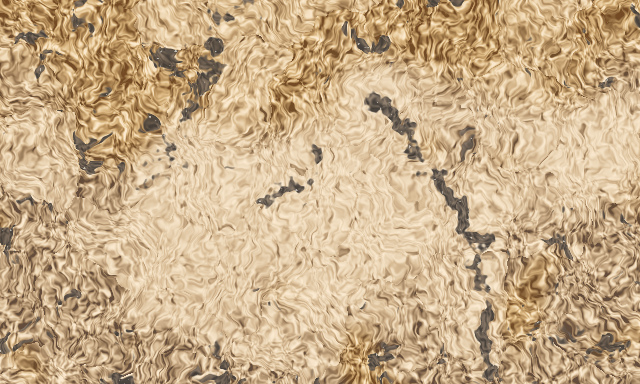
A Shadertoy shader for this texture:

```glsl
vec2 hash2(vec2 p) {
    p = vec2(dot(p, vec2(127.1, 311.7)), dot(p, vec2(269.5, 183.3)));
    return fract(sin(p) * 43758.55);
}

float gradientDot(vec2 cell, vec2 corner, vec2 f) {
    float angle = 6.2832 * hash2(cell + corner).x;
    return dot(vec2(cos(angle), sin(angle)), f - corner);
}

float noise(vec2 p) {
    vec2 i = floor(p), f = p - i;
    vec2 w = f * f * f * (f * (f * 6.0 - 15.0) + 10.0);
    float low = mix(gradientDot(i, vec2(0, 0), f), gradientDot(i, vec2(1, 0), f), w.x);
    float high = mix(gradientDot(i, vec2(0, 1), f), gradientDot(i, vec2(1, 1), f), w.x);
    return mix(low, high, w.y);
}

float segment(vec2 p, vec2 a, vec2 b) {
    vec2 ab = b - a;
    return length(p - a - ab * clamp(dot(p - a, ab) / dot(ab, ab), 0.0, 1.0));
}

// Nearest crystal: offset from its centre, and the gap to the next crystal
vec3 crystal(vec2 p, out vec2 id) {
    vec2 cell = floor(p), offset = vec2(0);
    float nearest = 9.0, second = 9.0;
    for (int y = -1; y <= 1; y++)
    for (int x = -1; x <= 1; x++) {
        vec2 c = cell + vec2(x, y);
        vec2 d = p - c - hash2(c);
        float dist = length(d);
        if (dist < nearest) {
            second = nearest;
            nearest = dist;
            offset = d;
            id = hash2(c + 17.0);
        } else second = min(second, dist);
    }
    return vec3(offset, second - nearest);
}

vec3 stoneRamp(float tone, vec3 deep) {
    vec3 col = vec3(0.93, 0.85, 0.73) + vec3(0.05, 0.06, 0.08) * clamp(-tone, 0.0, 1.0);
    col = mix(col, vec3(0.85, 0.74, 0.59), clamp(tone, 0.0, 1.0));
    col = mix(col, vec3(0.73, 0.61, 0.47), clamp(tone - 1.0, 0.0, 1.0));
    col = mix(col, vec3(0.59, 0.47, 0.34), clamp(tone - 2.0, 0.0, 1.0));
    return mix(col, deep, clamp(tone - 3.0, 0.0, 1.0));
}

void mainImage(out vec4 fragColor, in vec2 fragCoord) {
    vec2 p = (fragCoord - 0.5 * iResolution.xy) / iResolution.y;
    vec2 q = p + 0.05 * vec2(noise(p * 9.0), noise(p * 9.0 + 40.0))
               + 0.015 * vec2(noise(p * 34.0), noise(p * 34.0 + 70.0));

    // Pale feldspar bands against the mottled ground
    vec2 id;
    vec3 grain = crystal(q * 4.5, id);
    float band = min(segment(q, vec2(-0.28, -0.12), vec2(0.15, 0.0)) - 0.23,
                     segment(q, vec2(0.26, 0.18), vec2(0.7, 0.11)) - 0.11);
    float mottled = smoothstep(-0.07, 0.1, band + 0.2 * noise(p * 4.0 + 5.0));
    mottled *= mix(0.5, 1.0, smoothstep(0.1, 0.35, id.y));

    // Short strokes, turned a little differently in each crystal
    float turn = 1.5 * id.x - 1.0;
    vec2 s = mat2(cos(turn), sin(turn), -sin(turn), cos(turn)) * grain.xy / 4.5;
    s += 0.006 * vec2(noise(p * 50.0), noise(p * 50.0 + 20.0)) + id * 3.0;
    float coarse = noise(s * vec2(75, 40));
    float fine = noise(s * vec2(150, 85) + 31.0);
    float fleck = smoothstep(0.25, 0.5, noise(s * vec2(58, 32) + 63.0));
    float blotch = noise(q * 14.0 + 8.0) + noise(q * 30.0);

    float tone = 0.3 + 1.3 * mottled + 0.4 * (id.y - 0.5);
    tone += coarse * (1.8 + 1.8 * mottled) + fine * (1.3 + 1.5 * mottled);
    tone += 1.5 * blotch * mottled + 2.2 * fleck;
    tone += 0.4 * smoothstep(0.06, 0.0, grain.z);

    // Rusty gold, strongest along the top
    float gold = smoothstep(0.05, 0.4, p.y + 0.5 * noise(p * 3.0 + 2.0));
    gold = max(gold, smoothstep(0.1, 0.4, noise(p * 4.5 + 27.0))) * mottled;
    vec3 col = stoneRamp(tone, mix(vec3(0.39, 0.30, 0.23), vec3(0.45, 0.31, 0.18), gold));
    col *= mix(vec3(1), vec3(1.0, 0.94, 0.78), gold * clamp(0.4 + 0.3 * tone, 0.0, 1.0));

    // Dark mineral in clusters and in broken chains along the seams
    float cluster = 0.7 * noise(q * 9.0 + 51.0) + 0.5 * noise(q * 24.0) + 0.3 * noise(q * 60.0);
    float mineral = smoothstep(0.27, 0.36, cluster - 0.3 * (1.0 - mottled));
    float seam = segment(q, vec2(-0.21, 0.5), vec2(-0.43, 0.03)) - 0.012;
    seam = min(seam, segment(q, vec2(0.16, 0.22), vec2(0.42, -0.12)) - 0.016);
    seam = min(seam, segment(q, vec2(0.42, -0.12), vec2(0.44, -0.5)) - 0.006);
    seam = min(seam, segment(q, vec2(0.0, 0.11), vec2(-0.18, -0.08)) - 0.004);
    seam += 0.05 * noise(q * 20.0 + 11.0) + 0.025 * noise(p * 65.0);
    mineral = max(mineral, smoothstep(0.006, -0.006, seam));
    float sheen = clamp(0.4 + 0.9 * coarse + 0.9 * fine, 0.0, 1.0);
    col = mix(col, mix(vec3(0.2, 0.18, 0.17), vec3(0.54, 0.48, 0.42), sheen), 0.88 * mineral);

    // Bright glints on the mineral
    float glint = smoothstep(0.4, 0.55, noise(p * 105.0 + 9.0));
    col = mix(col, vec3(0.86, 0.85, 0.82), 0.8 * glint * mineral);

    fragColor = vec4(col, 1.0);
}
```
